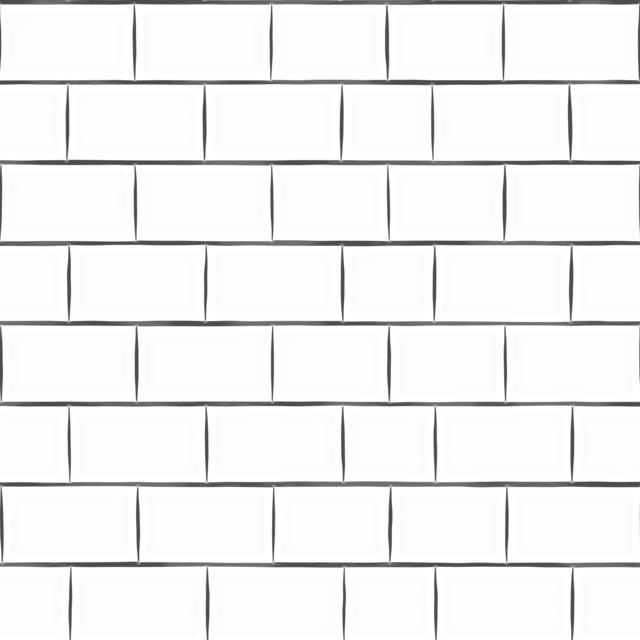
Reproduce this pattern procedurally as a three.js fragment shader.

```glsl
#define ROW_HEIGHT 0.1256
#define FIRST_LINE 0.0032
#define BED_HALF 0.0035
#define JOINT_HALF 0.0027
#define SOFTNESS 0.0014
#define WOBBLE 0.0009
#define BEVEL 0.0115
#define GROUT_DARK 0.30
#define GROUT_LIGHT 0.43

varying vec2 vUv;

float hash(vec2 p) {
  vec3 q = fract(vec3(p.xyx) * 0.1031);
  q += dot(q, q.yzx + 33.33);
  return fract((q.x + q.y) * q.z);
}

float noise(vec2 p) {
  vec2 i = floor(p);
  vec2 f = fract(p);
  f = f * f * (3.0 - 2.0 * f);
  return mix(mix(hash(i), hash(i + vec2(1.0, 0.0)), f.x),
             mix(hash(i + vec2(0.0, 1.0)), hash(i + vec2(1.0, 1.0)), f.x), f.y);
}

// Signed random value in -0.5..0.5 for one joint or tile
float vary(vec2 id, float seed) {
  return hash(id + 20.0 + seed * 17.0) - 0.5;
}

// Joint position: even rows have two short tiles, odd rows one shorter tile
float jointX(float k, float odd) {
  float evenX = k * 0.212 - 0.030 * (step(3.0, k) + step(4.0, k));
  float oddX = 0.1065 + k * 0.214 - 0.0715 * step(3.0, k);
  return mix(evenX, oddX, odd);
}

void main() {
  vec2 p = vec2(vUv.x, 1.0 - vUv.y);
  float v = (p.y - FIRST_LINE) / ROW_HEIGHT;
  float row = floor(v);
  float t = fract(v);
  float odd = mod(row, 2.0);

  // Upright joints, slightly tilted and tapering towards both ends
  float sideEdge = 1.0;
  float jointDist = 1.0;
  float fromLeft = 1.0;
  vec2 tile = vec2(-2.0, row);
  float taper = mix(0.35, 1.0, smoothstep(0.0, 0.4, min(t, 1.0 - t)));
  for (int i = -1; i < 7; i++) {
    vec2 id = vec2(float(i), row);
    float x = jointX(id.x, odd) + row * 0.0007 - 0.001
            + 0.0015 * vary(id, 1.0) + 0.004 * vary(id, 2.0) * (t - 0.5)
            + WOBBLE * (noise(vec2(t * 5.0, id.x * 7.0 + row * 31.0 + 90.0)) - 0.5);
    float d = p.x - x;
    float halfWidth = JOINT_HALF * taper * (1.0 + 0.4 * vary(id, 3.0));
    sideEdge = min(sideEdge, abs(d) - halfWidth);
    jointDist = min(jointDist, abs(d));
    if (d > 0.0) {
      fromLeft = d;
      tile = id;
    }
  }

  // Level beds, each tile sitting a little askew
  float slope = 0.012 * vary(tile, 4.0) * (fromLeft - 0.1);
  float ripple = WOBBLE * (noise(vec2(p.x * 28.0, row * 13.0 + 40.0)) - 0.5);
  float topEdge = t * ROW_HEIGHT - BED_HALF + slope + ripple
                + 0.0012 * vary(tile, 5.0);
  float bottomEdge = (1.0 - t) * ROW_HEIGHT - BED_HALF - slope + ripple
                   + 0.0012 * vary(tile, 6.0);
  float edge = min(sideEdge, min(topEdge, bottomEdge));

  // Grout with lighter streaks and pale smudges where joints meet a bed
  float bedDist = min(t, 1.0 - t) * ROW_HEIGHT;
  float line = floor(v + 0.5);
  float streak = noise(vec2(p.x * 13.0, line * 9.0 + 60.0))
               + 0.3 * (noise(p * vec2(60.0, 400.0)) - 0.5) + 0.03 * (line - 4.0);
  float bed = 1.0 - smoothstep(0.003, 0.006, bedDist);
  float grout = mix(GROUT_DARK, GROUT_LIGHT, bed * smoothstep(0.25, 0.8, streak));
  vec2 smudge = vec2(jointDist, bedDist - BED_HALF) / 0.0032;
  grout = mix(grout, 0.8, 0.55 * exp(-dot(smudge, smudge)));

  // White glaze: bright bevel around a faintly shaded face
  float face = smoothstep(BEVEL - 0.002, BEVEL + 0.003, edge);
  float glaze = 1.0 - face * mix(0.015, 0.007, smoothstep(BEVEL, 0.035, edge));
  vec2 cell = floor(p * 40.0);
  float speck = step(0.993, hash(cell + 70.0))
              * (1.0 - smoothstep(0.04, 0.08, length(fract(p * 40.0) - 0.5)));
  glaze -= 0.06 * speck * face;

  float shade = mix(grout, glaze, smoothstep(-SOFTNESS, SOFTNESS, edge));
  gl_FragColor = vec4(vec3(shade), 1.0);
}
```
